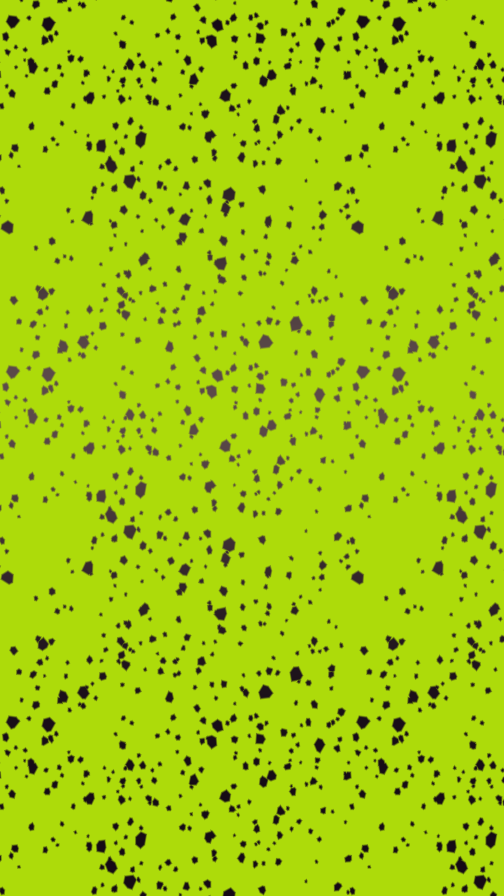
This pattern is drawn by a Shadertoy shader. Its source:

```glsl
// Dark angular flecks scattered over flat lime, on a square tile that repeats.
// Three jittered grids hold coarse, medium and fine grains, thinned by a shared
// density noise; the grain ink fades paler in a soft horizontal band.

const vec3  LIME        = vec3(0.68, 0.86, 0.04);
const vec3  INK_DARK    = vec3(0.08, 0.04, 0.08);
const vec3  INK_PALE    = vec3(0.36, 0.29, 0.29);
const float BAND_CENTRE = 0.56;     // height of the palest ink, 0 to 1
const float BAND_WIDTH  = 0.22;
const float TILE        = 0.695;    // tile side; all lengths in canvas widths
const float EDGE        = 0.0025;   // half width of the soft grain edge
const float STRETCH     = 1.2;      // vertical elongation of grains
const int   PATCHES     = 6;        // density lattice cells per tile
const int   SIDES       = 6;
const float TAU         = 6.28318;

// Integer hash giving three values from 0 to 1.
vec3 hash3(ivec3 cell) {
    uvec3 v = uvec3(cell) * 1664525u + 1013904223u;
    v.x += v.y * v.z; v.y += v.z * v.x; v.z += v.x * v.y;
    v ^= v >> 16u;
    v.x += v.y * v.z; v.y += v.z * v.x; v.z += v.x * v.y;
    return vec3(v >> 8u) / 16777216.0;
}

ivec2 wrapCell(ivec2 cell, int count) {
    return ivec2(mod(vec2(cell) + 0.5, float(count)));
}

float patchValue(ivec2 cell) {
    return hash3(ivec3(wrapCell(cell, PATCHES), 91)).x;
}

// Tileable value noise; uv spans 0 to 1 over one tile.
float density(vec2 uv) {
    vec2 q = uv * float(PATCHES);
    ivec2 c = ivec2(floor(q));
    vec2 f = smoothstep(0.0, 1.0, fract(q));
    return mix(mix(patchValue(c), patchValue(c + ivec2(1, 0)), f.x),
               mix(patchValue(c + ivec2(0, 1)), patchValue(c + ivec2(1, 1)), f.x), f.y);
}

// Signed distance to an irregular convex polygon.
float grainDistance(vec2 p, float radius, ivec3 id) {
    p.y /= STRETCH;
    float d = -1.0;
    float turn = hash3(id + ivec3(0, 0, 40)).x * TAU;
    for (int k = 0; k < SIDES; k++) {
        vec3 h = hash3(id + ivec3(0, 0, 50 + k));
        float a = turn + (float(k) + 0.6 * (h.x - 0.5)) * TAU / float(SIDES);
        d = max(d, dot(p, vec2(cos(a), sin(a))) - radius * mix(0.75, 1.15, h.y));
    }
    return d;
}

// Nearest grain distance in one grid of count x count cells per tile.
float grainLayer(vec2 p, int count, float presence, float rMin, float rMax, int seed) {
    float size = TILE / float(count);
    ivec2 base = ivec2(floor(p / size));
    float d = 1.0;
    for (int j = -1; j <= 1; j++)
    for (int i = -1; i <= 1; i++) {
        ivec2 cell = base + ivec2(i, j);
        ivec3 id = ivec3(wrapCell(cell, count), seed);
        vec3 place = hash3(id);
        vec2 centre = vec2(cell) + place.xy;
        float keep = presence * mix(0.2, 1.8, density(centre / float(count)));
        if (place.z < keep) {
            float r = mix(rMin, rMax, hash3(id + ivec3(0, 0, 30)).y);
            d = min(d, grainDistance(p - centre * size, r, id));
        }
    }
    return d;
}

void mainImage(out vec4 fragColor, in vec2 fragCoord) {
    vec2 p = fragCoord / iResolution.x;
    float height = fragCoord.y / iResolution.y;

    // Coarse, medium and fine grains.
    float d = grainLayer(p, 9, 0.40, 0.0080, 0.0115, 100);
    d = min(d, grainLayer(p, 14, 0.55, 0.0046, 0.0070, 200));
    d = min(d, grainLayer(p, 20, 0.45, 0.0023, 0.0042, 300));

    // Ink colour by height, then soft coverage.
    float band = (height - BAND_CENTRE) / BAND_WIDTH;
    vec3 ink = mix(INK_DARK, INK_PALE, exp(-band * band));
    float soft = max(EDGE, 0.7 / iResolution.x);
    float cover = 1.0 - smoothstep(-soft, soft, d);
    fragColor = vec4(mix(LIME, ink, cover), 1.0);
}
```
